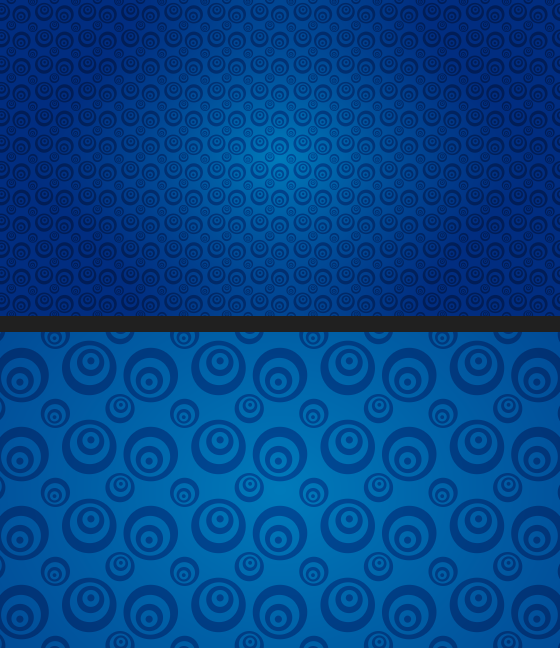
Top, the full canvas; bottom, a detail of the centre.
A WebGL 1 fragment shader for this pattern:

```glsl
precision highp float;

uniform vec2 u_resolution;

const float PI = 3.14159265;
const vec2 REPEATS = vec2(13.0, 12.0);

// Antialiased disc; lengths are in row heights
float disc(vec2 p, vec2 center, float radius) {
  float pixel = REPEATS.y / u_resolution.y;
  return clamp(0.5 + (radius - length(p - center)) / pixel, 0.0, 1.0);
}

// Nested off-centre rings; turn = -1.0 rotates them half a turn
float ringEye(vec2 p, vec2 center, vec2 cell, float radius, float turn) {
  vec2 q = p - center * cell;
  q -= cell * floor(q / cell + 0.5);
  q *= turn;
  float ink = disc(q, vec2(0.0), radius);
  ink -= disc(q, vec2(0.02, 0.10) * radius, 0.73 * radius);
  ink += disc(q, vec2(0.05, 0.20) * radius, 0.50 * radius);
  ink -= disc(q, vec2(0.06, 0.24) * radius, 0.31 * radius);
  ink += disc(q, vec2(0.06, 0.26) * radius, 0.13 * radius);
  return ink;
}

void main() {
  vec2 uv = gl_FragCoord.xy / u_resolution;
  float aspect = u_resolution.x / u_resolution.y;
  vec2 cell = vec2(aspect * REPEATS.y / REPEATS.x, 1.0);

  // Each cell holds a pair of large eyes and a pair of small ones
  vec2 p = (fract(uv * REPEATS + vec2(0.238, 0.0)) - 0.5) * cell;
  float ink = 0.0;
  for (int i = 0; i < 2; i++) {
    float turn = 1.0 - 2.0 * float(i);
    ink += ringEye(p, vec2(-0.238, 0.045) * turn, cell, 0.345, turn);
    ink += ringEye(p, vec2(0.5 * float(i), 0.5 + 0.03 * turn), cell, 0.185, turn);
  }

  // Wrapping radial glow, flat in slope across the canvas edges
  vec2 fromCenter = sin(PI * (uv - 0.5)) * vec2(1.0, 0.68);
  float falloff = min(length(fromCenter), 1.0);
  vec3 ground = mix(vec3(0.0, 0.48, 0.73), vec3(0.005, 0.175, 0.50), falloff);
  vec3 rings = mix(vec3(0.0, 0.30, 0.60), vec3(0.005, 0.115, 0.34), falloff);

  gl_FragColor = vec4(mix(ground, rings, clamp(ink, 0.0, 1.0)), 1.0);
}
```
